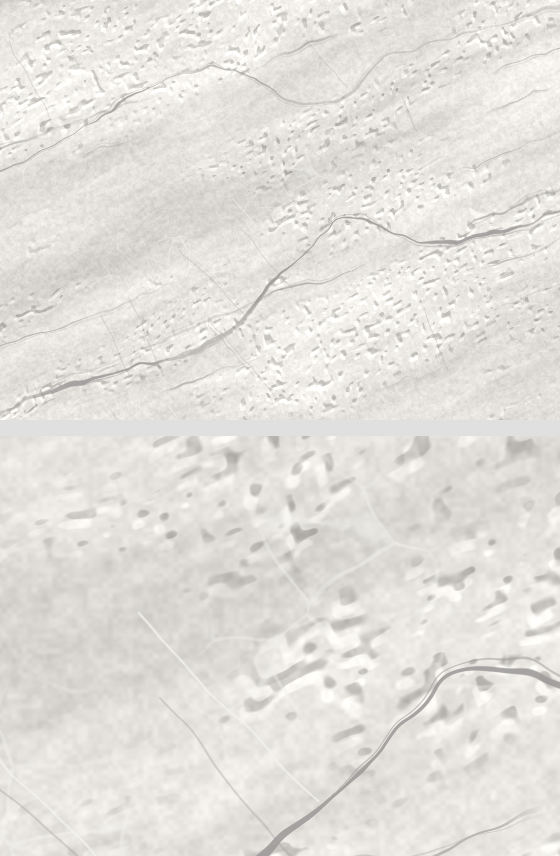
Top: the whole. Bottom: its middle third, enlarged.
This texture is drawn by a WebGL 1 fragment shader. Its source:

```glsl
precision highp float;
// Pale grey marble: slanted sediment bands with streaks, pitted layers and grain,
// crossed by jagged grey veins, hairline cracks and patches of white crackle.
// Bands are stretched value noise; veins are warped curves drawn by distance.
uniform vec2 u_resolution;

const vec3 STONE = vec3(0.88, 0.87, 0.85);
const vec3 VEIN_GREY = vec3(0.62, 0.61, 0.605);
const vec3 CALCITE = vec3(0.955, 0.95, 0.935);
const float STRATA_ANGLE = 0.42;

float hash(vec2 p) {
  vec3 a = fract(p.xyx * 0.1031);
  a += dot(a, a.yzx + 33.33);
  return fract((a.x + a.y) * a.z);
}

float noise(vec2 p) {
  vec2 i = floor(p), f = fract(p);
  f = f * f * (3.0 - 2.0 * f);
  float low = mix(hash(i), hash(i + vec2(1.0, 0.0)), f.x);
  float high = mix(hash(i + vec2(0.0, 1.0)), hash(i + 1.0), f.x);
  return mix(low, high, f.y);
}

float fbm(vec2 p) {
  float sum = 0.0, amp = 0.5;
  for (int i = 0; i < 5; i++) {
    sum += amp * noise(p);
    p = mat2(1.6, 1.2, -1.2, 1.6) * p + 7.3;
    amp *= 0.5;
  }
  return sum;
}

// Fbm that keeps its stretch along the strata in every octave.
float layers(vec2 p) {
  return 0.5 * noise(p) + 0.3 * noise(p * 2.1 + 5.7) + 0.2 * noise(p * 4.3 + 11.1);
}

vec2 rotate(vec2 p, float angle) {
  float c = cos(angle), s = sin(angle);
  return vec2(c * p.x + s * p.y, c * p.y - s * p.x);
}

float stroke(float dist, float halfWidth, float soft) {
  return 1.0 - smoothstep(halfWidth - soft, halfWidth + soft, dist);
}

// Two strands that part and rejoin along a curve; offset is the height above it.
float vein(float x, float offset, float halfWidth, float seed, float soft) {
  float width = halfWidth * (0.25 + noise(vec2(x * 11.0, seed)));
  float split = 0.022 * (noise(vec2(x * 8.0, seed + 4.0)) - 0.5);
  float core = stroke(abs(offset) * 0.85, width, soft);
  float side = stroke(abs(offset + split) * 0.85, width * 0.4, soft);
  float fade = 0.45 + 0.55 * smoothstep(0.25, 0.6, noise(vec2(x * 7.0, seed + 9.0)));
  return max(core, 0.6 * side) * fade;
}

float segment(vec2 p, vec2 a, vec2 b) {
  vec2 ab = b - a;
  return length(p - a - ab * clamp(dot(p - a, ab) / dot(ab, ab), 0.0, 1.0));
}

// Gap between nearest and second nearest cell centre: small on cell borders.
float cellBorder(vec2 p) {
  vec2 cell = floor(p), best = vec2(9.0);
  for (int y = -1; y <= 1; y++) {
    for (int x = -1; x <= 1; x++) {
      vec2 c = cell + vec2(float(x), float(y));
      float d = length(c + vec2(hash(c), hash(c + 41.0)) - p);
      best = d < best.x ? vec2(d, best.x) : vec2(best.x, min(best.y, d));
    }
  }
  return best.y - best.x;
}

void main() {
  vec2 p = gl_FragCoord.xy / u_resolution.y;
  float soft = 0.8 / u_resolution.y;
  vec2 bend = vec2(fbm(p * 4.0), fbm(p * 4.0 + 17.0)) - 0.5;
  vec2 jag = vec2(noise(p * 30.0), noise(p * 30.0 + 51.0)) - 0.5;
  vec2 w = p + 0.07 * bend + 0.011 * jag;
  vec2 strata = rotate(p + 0.09 * bend, STRATA_ANGLE);

  // Broad bands, one grey lens and fine streaks
  float tone = 0.2 * (layers(strata * vec2(1.3, 8.0) + 3.0) - 0.5);
  float lens = abs(w.y - 0.41 - 0.39 * w.x) + 0.03 * noise(strata * vec2(6.0, 30.0));
  tone -= 0.05 * (1.0 - smoothstep(0.025, 0.045, lens)) * smoothstep(0.5, 0.75, w.x);
  tone += 0.08 * (layers(strata * vec2(7.0, 55.0)) - 0.5);

  // Pitted layers with lit rims, then overall grain
  float pitted = smoothstep(0.45, 0.65, layers(strata * vec2(2.0, 9.0) + 31.0));
  vec2 pitPoint = strata * vec2(75.0, 120.0);
  float pit = smoothstep(0.68, 0.88, noise(pitPoint));
  float rim = smoothstep(0.6, 0.85, noise(pitPoint + vec2(0.5, 0.9)));
  tone += (0.15 * pitted + 0.02) * (0.45 * rim - pit) + 0.02 * pitted;
  tone += 0.05 * (noise(p * 250.0) - 0.5) + 0.05 * (noise(p * 110.0 + 9.0) - 0.5);
  vec3 color = STONE + tone + 0.006;

  // White crackle in patches, strongest near the centre
  float patchMask = smoothstep(0.5, 0.7, fbm(p * 3.0 + 23.0) + 0.3 * exp(-22.0 * dot(p - vec2(0.7, 0.57), p - vec2(0.7, 0.57))));
  float crackle = 1.0 - smoothstep(0.01, 0.07, cellBorder(w * 15.0));
  color = mix(color, CALCITE, 0.65 * crackle * patchMask * noise(p * 12.0 + 2.0));

  // Broken minor veins following the strata
  for (int i = 0; i < 11; i++) {
    float id = float(i);
    float path = -0.38 + 0.125 * id + 0.08 * hash(vec2(id, 3.0)) + (0.44 - 0.015 * id) * w.x;
    float shown = smoothstep(0.5, 0.72, noise(vec2(w.x * 4.0, id * 5.0)));
    color = mix(color, VEIN_GREY, 0.65 * shown * vein(w.x, w.y - path, 0.0022, id * 7.0, soft));
  }

  // Hairline cracks across the strata, every third one white
  for (int i = 0; i < 18; i++) {
    float id = float(i);
    vec2 start = vec2(1.33 * hash(vec2(id, 11.0)), hash(vec2(id, 23.0)));
    float angle = -1.25 + 0.5 * hash(vec2(id, 37.0));
    vec2 end = start + (0.07 + 0.17 * hash(vec2(id, 43.0))) * vec2(cos(angle), sin(angle));
    float line = stroke(segment(mix(p, w, 0.5), start, end), 0.0009, soft);
    float white = step(2.0, mod(id, 3.0));
    color = mix(color, mix(VEIN_GREY, CALCITE, white), line * mix(0.35, 0.75, white));
  }

  // Two long main veins with a steep rise and a shoulder
  float lower = 0.02 + 0.3 * w.x + 0.22 * smoothstep(0.5, 0.84, w.x) - 0.14 * smoothstep(0.8, 1.1, w.x);
  float upper = 0.59 + 0.25 * w.x + 0.13 * smoothstep(0.0, 0.45, w.x)
    - 0.15 * smoothstep(0.5, 0.75, w.x) + 0.07 * smoothstep(0.8, 0.95, w.x);
  color = mix(color, VEIN_GREY, 0.9 * vein(w.x, w.y - lower, 0.0045, 61.0, soft));
  color = mix(color, VEIN_GREY, 0.8 * vein(w.x, w.y - upper, 0.003, 83.0, soft));

  gl_FragColor = vec4(clamp(color, 0.0, 1.0), 1.0);
}
```
